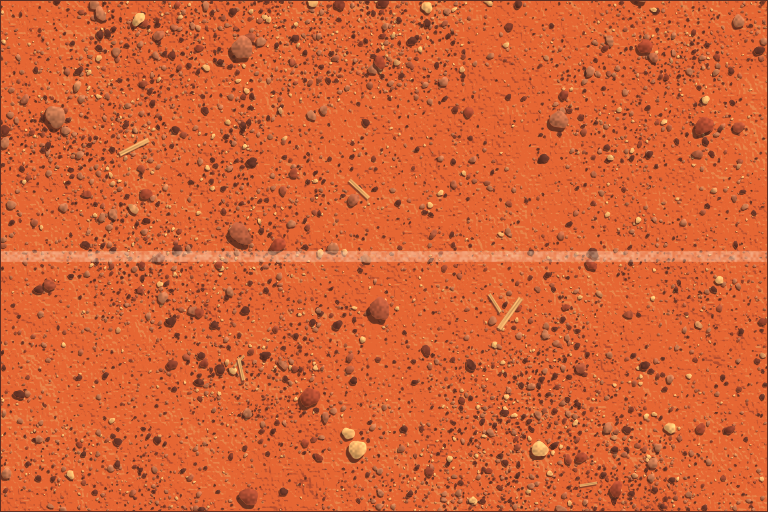
Write a WebGL 1 fragment shader that draws this texture.

```glsl
precision highp float;
// Sunlit red desert soil strewn with pebbles, grit and straw, crossed by a pale band.
uniform vec2 u_resolution;

const vec3 SOIL = vec3(0.90, 0.40, 0.20);
const vec3 SAND = vec3(0.91, 0.52, 0.29);
const vec3 RUST = vec3(0.65, 0.28, 0.18);
const vec3 CLAY = vec3(0.75, 0.45, 0.30);
const vec3 UMBER = vec3(0.37, 0.19, 0.14);
const vec3 STRAW = vec3(0.95, 0.69, 0.41);
const vec2 TO_LIGHT = vec2(0.55, 0.83);

vec2 hash2(vec2 p) {
  vec3 q = fract(p.xyx * vec3(0.1031, 0.1030, 0.0973));
  q += dot(q, q.yzx + 33.33);
  return fract((q.xx + q.yz) * q.zy);
}

float noise(vec2 p) {
  vec2 i = floor(p), f = fract(p);
  f = f * f * (3.0 - 2.0 * f);
  return mix(mix(hash2(i).x, hash2(i + vec2(1, 0)).x, f.x),
             mix(hash2(i + vec2(0, 1)).x, hash2(i + vec2(1, 1)).x, f.x), f.y);
}

float fbm(vec2 p) {
  float sum = 0.0, amp = 0.5;
  for (int k = 0; k < 4; k++) {
    sum += amp * noise(p);
    p = p * 2.03 + 17.0;
    amp *= 0.5;
  }
  return sum;
}

mat2 turn(float a) {
  return mat2(cos(a), -sin(a), sin(a), cos(a));
}

// Signed distance to a lumpy, slightly squared oval.
float stoneShape(vec2 q, float radius, float squash, float phase) {
  q.y *= squash;
  float a = atan(q.y, q.x + 0.0001);
  float lumps = 0.09 * sin(2.0 * a + phase) + 0.07 * sin(3.0 * a + phase * 2.3)
              + 0.04 * sin(5.0 * a - phase);
  return length(q) - radius * (1.0 + lumps);
}

vec3 stoneColour(float pick, float dark) {
  vec3 c = mix(RUST, CLAY, smoothstep(0.35, 0.65, pick));
  c = mix(c, STRAW, smoothstep(0.84, 0.92, pick));
  return mix(UMBER * 1.1, c, smoothstep(dark - 0.1, dark + 0.1, pick));
}

// One size class of stones, each casting a short shadow to the lower left.
vec3 addStones(vec3 ground, vec2 p, float cells, float share, vec2 sizes, float dark) {
  vec2 g = p * cells;
  float blur = 0.8 * cells / u_resolution.y;
  float shadow = 0.0, cover = 0.0;
  vec3 stone = ground;
  for (int j = -1; j <= 1; j++) {
    for (int i = -1; i <= 1; i++) {
      vec2 cell = floor(g) + vec2(i, j);
      vec2 key = cell + cells * 1.7;
      vec2 place = hash2(key), kind = hash2(key + 41.0), form = hash2(key + 83.0);
      float crowd = 0.4 + 1.2 * smoothstep(0.3, 0.62, fbm(cell / cells * 4.0 + 3.0));
      if (kind.x > share * crowd) continue;
      vec2 q = g - cell - 0.5 - 0.75 * (place - 0.5);
      float radius = mix(sizes.x, sizes.y, form.x * form.x);
      float squash = 1.0 + 0.55 * form.y;
      mat2 spin = turn(place.x * 40.0);
      float phase = place.y * 30.0;
      float d = stoneShape(spin * q, radius, squash, phase);
      float s = stoneShape(spin * (q + TO_LIGHT * radius * 0.5), radius, squash, phase);
      shadow = max(shadow, 1.0 - smoothstep(-blur, blur, s));
      float mask = 1.0 - smoothstep(-blur, blur, d);
      float lit = dot(q, TO_LIGHT) / radius;
      float pits = noise(p * 210.0) - 0.5;
      vec3 c = stoneColour(kind.y, dark) * (1.0 + 0.26 * lit + 0.28 * pits);
      stone = mix(stone, c, mask);
      cover = max(cover, mask);
    }
  }
  vec3 shaded = mix(ground, UMBER * 0.75, 0.78 * shadow);
  return mix(shaded, stone, cover);
}

// Loose soil: fine grains and low ripples lit from the upper right.
vec3 soil(vec2 p) {
  float grain = noise(p * 230.0) - noise(p * 230.0 + TO_LIGHT * 0.9);
  float ripple = fbm(p * 22.0) - fbm(p * 22.0 + TO_LIGHT * 0.35);
  float tone = 0.75 * grain + 0.9 * ripple + 0.5 * (fbm(p * 7.0) - 0.47);
  vec3 c = mix(SOIL, SAND, smoothstep(0.12, 0.5, tone));
  return mix(c, RUST, 0.8 * smoothstep(0.2, 0.65, -tone));
}

vec3 addStraws(vec3 c, vec2 p) {
  float blur = 0.8 / u_resolution.y;
  for (int k = 0; k < 7; k++) {
    vec2 r = hash2(vec2(float(k) * 7.0 + 2.0, 19.0)), s = hash2(r * 90.0);
    vec2 q = p - r * vec2(1.5, 1.0);
    mat2 spin = turn(s.x * 6.3);
    vec2 extent = vec2(0.014 + 0.03 * s.y * s.y, 0.002 + 0.004 * s.y * s.y);
    vec2 body = abs(spin * q) - extent;
    vec2 shade = abs(spin * (q + TO_LIGHT * 0.004)) - extent;
    c = mix(c, UMBER, 0.7 * (1.0 - smoothstep(-blur, blur, max(shade.x, shade.y))));
    vec3 fibre = STRAW * (0.85 + 0.25 * noise(spin * q * vec2(40.0, 400.0)));
    c = mix(c, fibre, 1.0 - smoothstep(-blur, blur, max(body.x, body.y)));
  }
  return c;
}

void main() {
  vec2 p = gl_FragCoord.xy / u_resolution.y;
  vec3 c = soil(p);
  c = addStones(c, p, 125.0, 0.30, vec2(0.22, 0.42), 0.36);
  c = addStones(c, p, 66.0, 0.34, vec2(0.20, 0.44), 0.40);
  c = addStones(c, p, 34.0, 0.17, vec2(0.22, 0.40), 0.30);
  c = addStones(c, p, 14.0, 0.09, vec2(0.17, 0.34), 0.05);
  c = addStraws(c, p);

  // Pale speckled band across the middle, then a hairline dark frame.
  float band = 1.0 - smoothstep(0.009, 0.012, abs(p.y - 0.499));
  c = mix(c, vec3(1.0, 0.80, 0.66), band * (0.2 + 0.45 * noise(p * 190.0)));
  vec2 edge = min(p, u_resolution / u_resolution.y - p);
  c = mix(UMBER, c, smoothstep(0.001, 0.003, min(edge.x, edge.y)));
  gl_FragColor = vec4(c, 1.0);
}
```
